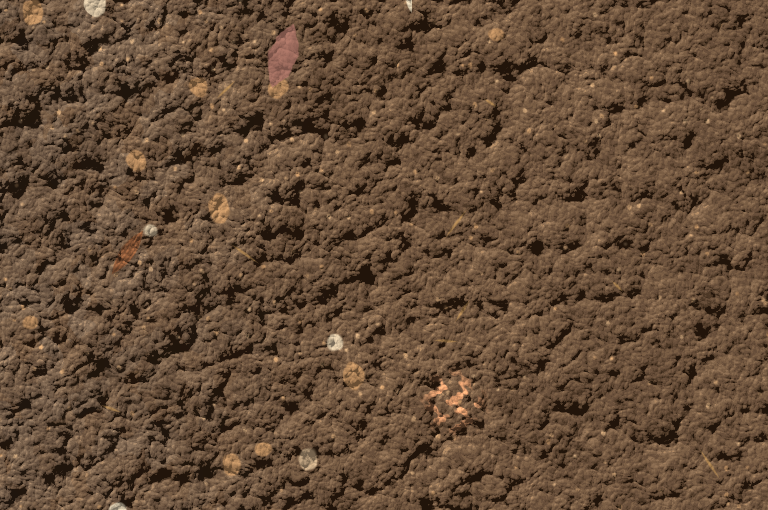
A Shadertoy shader for this texture:

```glsl
// Crumbly brown soil in hard sunlight, with pebbles, straw and plant scraps.
// Layered cellular domes form a height field; its slope and short cast
// shadows give a tone, which a colour ramp turns into earth.

const vec3 PIT    = vec3(0.13, 0.08, 0.04);
const vec3 SHADE  = vec3(0.30, 0.22, 0.15);
const vec3 EARTH  = vec3(0.41, 0.31, 0.23);
const vec3 LIT    = vec3(0.48, 0.37, 0.27);
const vec3 BRIGHT = vec3(0.56, 0.44, 0.33);
const vec3 GLINT  = vec3(0.73, 0.57, 0.41);
const vec3 STONE  = vec3(0.80, 0.60, 0.40);
const vec3 CHALK  = vec3(0.97, 0.92, 0.80);
const vec3 LEAF   = vec3(0.62, 0.42, 0.37);
const vec3 BARK   = vec3(0.54, 0.33, 0.20);
const vec3 STRAW  = vec3(0.72, 0.55, 0.33);

const vec2  SUN_DIR    = vec2(-0.5, 0.866);
const float SUN_SLOPE  = 0.53;   // tangent of the sun's elevation
const float BASE_TONE  = 0.565;
const float SLOPE_GAIN = 0.19;
const float SHADOW     = 0.62;
const float GRAIN      = 0.26;
const float CLOD_TINT  = 0.10;

vec2 hash2(vec2 c) {
    vec3 q = fract(vec3(c.xyx) * vec3(0.1031, 0.1030, 0.0973));
    q += dot(q, q.yzx + 33.33);
    return fract((q.xx + q.yz) * q.zy);
}

// Layered sines, roughly -1 to 1.
float waves(vec2 p) {
    return 0.5 * sin(p.x + 1.7 * sin(p.y * 0.8))
         + 0.3 * sin(p.y * 1.9 - p.x * 0.7 + 2.0)
         + 0.2 * sin(p.x * 3.1 + p.y * 2.3);
}

// Rounded lumps of random size: x = height, y = random id of the lump.
vec2 domes(vec2 p, float seed) {
    vec2 cell = floor(p), best = vec2(-1.0, 0.0);
    for (int j = -1; j <= 1; j++)
    for (int i = -1; i <= 1; i++) {
        vec2 c = cell + vec2(i, j);
        vec2 r = hash2(c + seed);
        vec2 d = p - c - r;
        float id = fract(r.x * 7.3 + r.y * 13.7);
        float h = 0.55 + 0.45 * id - dot(d, d);
        if (h > best.x) best = vec2(h, id);
    }
    return best;
}

float height(vec2 p) {
    p += 0.005 * vec2(waves(p * 47.0), waves(p.yx * 53.0 + 4.0));
    float rough = mix(1.15, 0.85, smoothstep(0.2, 1.4, p.x));
    float h = 0.50 * domes(p * 15.0, 11.0).x / 15.0
            + 0.70 * domes(p * 37.0, 37.0).x / 37.0
            + 0.75 * domes(p * 77.0, 71.0).x / 77.0
            + 0.70 * domes(p * 135.0, 29.0).x / 135.0;
    return rough * h;
}

vec3 soilRamp(float t) {
    vec3 c = mix(PIT, SHADE, smoothstep(0.05, 0.27, t));
    c = mix(c, EARTH, smoothstep(0.27, 0.50, t));
    c = mix(c, LIT, smoothstep(0.50, 0.66, t));
    c = mix(c, BRIGHT, smoothstep(0.66, 0.84, t));
    return mix(c, GLINT, smoothstep(0.84, 1.04, t));
}

// Sparse uneven stones: x = coverage, y = random id.
vec2 pebbles(vec2 p, float scale, float chance, float size, float seed, float px) {
    vec2 q = p * scale, cell = floor(q), found = vec2(0.0);
    for (int j = -1; j <= 1; j++)
    for (int i = -1; i <= 1; i++) {
        vec2 c = cell + vec2(i, j);
        vec2 r = hash2(c + seed), s = hash2(c + seed + 50.0);
        vec2 d = (q - c - r) * vec2(0.8 + 0.5 * s.y, 1.0);
        float radius = size * (0.4 + 0.6 * s.y);
        float edge = length(d) - radius * (1.0 + 0.22 * waves(q * 2.0 / size + r * 9.0));
        float cover = step(s.x, chance) * smoothstep(1.0, -1.0, edge / (scale * px * 1.3));
        if (cover > found.x) found = vec2(cover, r.y);
    }
    return found;
}

// Pointed sliver along an angle: signed distance to its tapering sides.
float sliver(vec2 p, vec2 centre, float angle, float halfLen, float halfWidth) {
    vec2 d = p - centre, along = vec2(cos(angle), sin(angle));
    float u = dot(d, along) / halfLen, v = dot(d, vec2(-along.y, along.x));
    return abs(v) - halfWidth * (1.0 - u * u);
}

void mainImage(out vec4 fragColor, in vec2 fragCoord) {
    vec2 p = fragCoord / iResolution.y;
    float px = 1.0 / iResolution.y;

    // Sunlit slope and short cast shadows
    float h = height(p);
    float slope = (h - height(p + SUN_DIR * 0.0028)) / 0.0028;
    float block = 0.0;
    for (int i = 1; i <= 5; i++) {
        float s = 0.0025 * float(i) + 0.0008 * float(i * i);
        block = max(block, height(p + SUN_DIR * s) - h - s * SUN_SLOPE);
    }
    float shadow = smoothstep(-0.0005, 0.0095, block);

    // Crumbs and clods of differing brightness
    vec2 fine = domes(p * 175.0, 5.0), crumb = domes(p * 88.0 + 0.4 * waves(p * 200.0), 47.0);
    vec2 clod = domes(p * 30.0 + 0.3 * waves(p * 70.0), 63.0);
    float grain = 0.6 * (fine.y - 0.65) + 0.55 * (fine.x - 0.7) + 0.4 * (crumb.y - 0.65);
    float tone = BASE_TONE + SLOPE_GAIN * clamp(slope, -1.8, 1.6) - SHADOW * shadow
               + GRAIN * grain * (1.0 - 0.8 * shadow) + CLOD_TINT * (clod.y - 0.65)
               + 0.06 * waves(p * 8.0) + 0.05 * waves(p.yx * 23.0);
    vec3 col = soilRamp(tone);
    float light = 0.42 + 0.95 * clamp(tone, 0.0, 0.9);

    // Greyer clods on the left, warmer soil on the right
    float grey = (1.0 - smoothstep(0.1, 0.8, p.x)) * clod.y;
    col = mix(col, vec3(dot(col, vec3(0.35, 0.45, 0.2))), 0.2 * grey);

    // Grit, pebbles and a patch of pale crumbs
    vec2 grit = pebbles(p, 38.0, 0.10, 0.21, 19.0, px);
    col = mix(col, mix(STONE, CHALK, 0.3 * grit.y) * light, 0.7 * grit.x);
    float stoneChance = mix(0.24, 0.05, smoothstep(0.3, 1.1, p.x));
    vec2 stone = pebbles(p, 9.0, stoneChance, 0.25, 83.0, px);
    vec3 stoneCol = mix(STONE, CHALK, smoothstep(0.86, 0.97, stone.y));
    col = mix(col, stoneCol * mix(light, 0.95, 0.4), 0.75 * stone.x);
    float patchFade = 1.0 - smoothstep(0.03, 0.08, length(p - vec2(0.89, 0.21)));
    float crumbs = patchFade * smoothstep(0.0, 0.4, waves(p * 120.0));
    col = mix(col, vec3(0.86, 0.60, 0.42) * light, crumbs);

    // Leaf, bark flake and scattered straws
    float leaf = sliver(p, vec2(0.555, 0.89), 1.25, 0.066, 0.028) + 0.003 * waves(p * 120.0);
    col = mix(col, LEAF * (0.7 + 0.35 * light), 0.9 * smoothstep(px, -px, leaf));
    float bark = sliver(p, vec2(0.25, 0.505), 0.95, 0.052, 0.014);
    float fibre = 0.9 + 0.12 * sin(dot(p, vec2(-0.81, 0.58)) * 900.0);
    col = mix(col, BARK * fibre * light * 1.1, 0.85 * smoothstep(px, -px, bark));
    for (int i = 0; i < 9; i++) {
        vec2 r = hash2(vec2(float(i), 3.0)), s = hash2(vec2(float(i), 8.0));
        float straw = sliver(p, r * vec2(1.5, 1.0), 2.4 * s.x - 1.0, 0.010 + 0.025 * s.y, 0.0026);
        col = mix(col, STRAW * (0.5 + 0.5 * light), 0.8 * smoothstep(px, -px, straw));
    }

    fragColor = vec4(clamp(col, 0.0, 1.0), 1.0);
}
```
